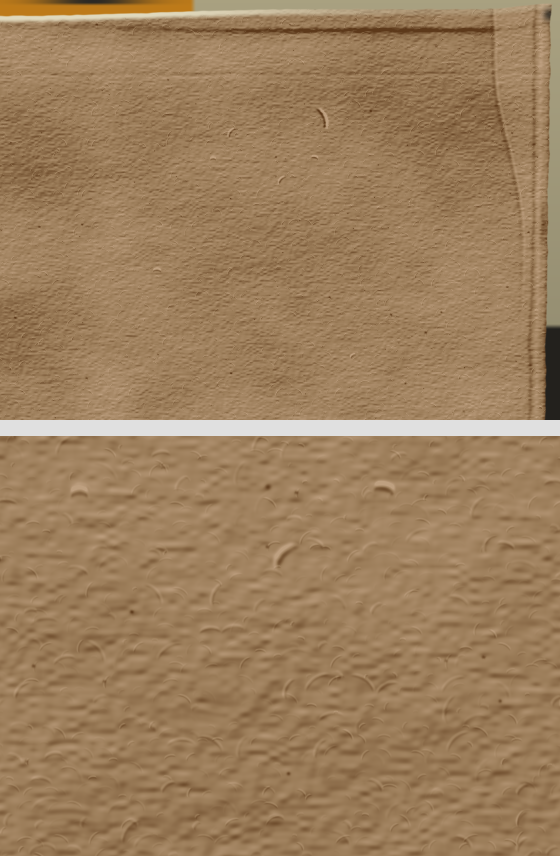
Top, the full canvas; bottom, a detail of the centre.
Write a WebGL 2 fragment shader that draws this texture.

```glsl
#version 300 es
precision highp float;

#define BASE vec3(0.61, 0.49, 0.35)
#define LIT vec3(0.69, 0.57, 0.44)
#define SHADE vec3(0.48, 0.35, 0.22)
#define CREAM vec3(0.88, 0.85, 0.74)
#define INK vec3(0.17, 0.16, 0.14)
#define WALL vec3(0.63, 0.60, 0.48)
#define AMBER vec3(0.74, 0.48, 0.10)
#define GRAIN_SCALE vec2(125.0, 215.0)
#define GRAIN_CONTRAST 1.15
#define FIBRE_CELLS 42.0
#define FIBRE_CONTRAST 0.75
#define CHIPS 6

uniform vec2 u_resolution;
out vec4 fragColor;

// Integer hash giving two values in 0..1
vec2 hash2(vec2 cell) {
    uvec2 v = uvec2(ivec2(floor(cell)) + 4096) * 1664525u + 1013904223u;
    v.x += v.y * 1664525u;
    v.y += v.x * 1664525u;
    v ^= v >> 16u;
    v.x += v.y * 1664525u;
    v.y += v.x * 1664525u;
    v ^= v >> 16u;
    return vec2(v >> 8u) / 16777216.0;
}

float noise(vec2 p) {
    vec2 i = floor(p), f = fract(p);
    f = f * f * (3.0 - 2.0 * f);
    return mix(mix(hash2(i).x, hash2(i + vec2(1, 0)).x, f.x),
               mix(hash2(i + vec2(0, 1)).x, hash2(i + vec2(1, 1)).x, f.x), f.y);
}

float fbm(vec2 p) {
    float sum = 0.0, amp = 0.5;
    for (int i = 0; i < 4; i++) {
        sum += amp * noise(p);
        p = mat2(1.6, 1.2, -1.2, 1.6) * p + 17.3;
        amp *= 0.5;
    }
    return sum;
}

float ridge(float d, float width) {
    return exp(-d * d / (width * width));
}

// Signed distances across and along a short bowed stroke
float stroke(vec2 p, float angle, float len, float width) {
    float c = cos(angle), s = sin(angle);
    vec2 q = mat2(c, -s, s, c) * p;
    q.y += 0.35 * q.x * q.x / len;
    float ends = 1.0 - smoothstep(0.6 * len, len, abs(q.x));
    return ends * (ridge(q.y, width) - 0.7 * ridge(q.y + 1.8 * width, width));
}

float paperHeight(vec2 p) {
    vec2 q = p + 0.004 * vec2(noise(p * 40.0), noise(p * 40.0 + 9.0));
    return noise(q * GRAIN_SCALE) + 0.8 * noise(q * GRAIN_SCALE * 0.47 + 31.0);
}

// Short raised fibres, plus rare dark specks
float fibres(vec2 p, float cells, float seed) {
    vec2 g = p * cells, home = floor(g);
    float sum = 0.0;
    for (int j = -1; j <= 1; j++)
    for (int i = -1; i <= 1; i++) {
        vec2 cell = home + vec2(i, j);
        vec2 a = hash2(cell + seed), b = hash2(cell + seed + 500.0);
        vec2 d = g - cell - a;
        float angle = 0.2 + 2.2 * (b.x - 0.5);
        sum += b.y * b.y * stroke(d, angle, 0.15 + 0.4 * a.y, 0.05);
        sum -= 2.5 * step(0.988, b.x) * ridge(length(d), 0.11);
    }
    return sum;
}

vec3 backdrop(vec2 p) {
    vec3 c = WALL * (0.9 + 0.15 * p.y);
    vec3 shelf = mix(AMBER, INK, smoothstep(0.985, 0.995, p.y) * ridge(p.x - 0.22, 0.12));
    c = mix(c, shelf, 1.0 - smoothstep(0.452, 0.468, p.x));
    return mix(c, INK * 0.8, (1.0 - smoothstep(0.215, 0.23, p.y)) * step(1.0, p.x));
}

void main() {
    vec2 p = gl_FragCoord.xy / u_resolution.y;
    p.x += 0.5 * (4.0 / 3.0 - u_resolution.x / u_resolution.y);
    float aa = 1.0 / u_resolution.y;

    // Outline of the board
    float top = 0.962 + 0.016 * smoothstep(0.0, 0.75, p.x) + 0.013 * smoothstep(1.15, 1.31, p.x);
    float depth = top - p.y + 0.002 * (noise(p * 60.0) - 0.5);
    float side = 1.298 + 0.014 * p.y + 0.007 * (fbm(p.yy * vec2(35.0, 9.0)) - 0.5) - p.x;
    float board = smoothstep(-aa, aa, depth) * smoothstep(-aa, aa, side);

    // Broad light and blotches
    float tone = 0.06 + 1.5 * (fbm(p * vec2(3.5, 5.0)) - 0.47) + 0.7 * (fbm(p * vec2(14.0, 22.0)) - 0.47);
    tone += 0.55 * ridge(depth - 0.09, 0.06) * (1.0 - 0.5 * smoothstep(0.5, 1.2, p.x));
    tone += 0.25 * ridge(p.x - 0.25, 0.06) - 0.2 * ridge(p.y - 0.7, 0.12) * p.x;

    // Embossed grain and fibres
    vec2 lightStep = vec2(-0.0008, 0.0016);
    tone += GRAIN_CONTRAST * (paperHeight(p - lightStep) - paperHeight(p + lightStep));
    tone += FIBRE_CONTRAST * (fibres(p, FIBRE_CELLS, 0.0) + 0.8 * fibres(p, FIBRE_CELLS * 1.7, 90.0));

    // Pressed creases
    float wobble = 0.012 * (fbm(p * 9.0) - 0.5);
    tone += 0.35 * ridge(p.y - 0.818 - wobble, 0.004) - 0.4 * ridge(p.y - 0.826 - wobble, 0.005);
    float fold = p.x - 1.18 - 0.07 * smoothstep(0.85, 0.45, p.y) + 0.02 * smoothstep(0.4, 0.0, p.y) - wobble;
    float foldFade = smoothstep(0.1, 0.6, p.y);
    tone += foldFade * (0.9 * ridge(fold, 0.004) - 0.6 * ridge(fold + 0.008, 0.005));
    tone += 0.45 * smoothstep(0.0, 0.01, fold) * foldFade;
    tone += 0.6 * ridge(side - 0.022, 0.006) - 0.9 * ridge(side - 0.036 - wobble, 0.005);
    tone -= 1.1 * ridge(side, 0.006) + 1.4 * ridge(side - 0.012, 0.008) * ridge(p.y - 0.47, 0.05);

    // Scuffed chips and one torn nick
    for (int i = 0; i < CHIPS; i++) {
        vec2 h = hash2(vec2(i, 71)), k = hash2(vec2(i, 113));
        vec2 d = p - vec2(0.3 + 0.75 * h.x, 0.15 + 0.65 * h.y);
        tone += 1.8 * stroke(d, 1.2 * k.x - 0.3, 0.007 + 0.009 * k.y, 0.0024);
    }
    tone += 2.6 * stroke(p - vec2(0.776, 0.722), -1.2, 0.03, 0.0035);

    // Rolled lip along the top
    float lipDepth = mix(0.022, 0.05, smoothstep(0.0, 0.65, p.x));
    float lipShadow = smoothstep(0.1, 0.8, p.x) * (1.0 - smoothstep(1.15, 1.2, p.x));
    tone -= (0.5 + 1.6 * lipShadow) * ridge(depth - lipDepth, 0.006);
    tone -= 0.5 * lipShadow * ridge(depth - lipDepth - 0.012, 0.014);

    vec3 paper = tone > 0.0 ? mix(BASE, LIT, min(tone, 1.7)) : mix(BASE, SHADE, min(-tone, 1.9));
    float gleam = (1.0 - smoothstep(0.006, 0.02, depth)) * (1.0 - 0.75 * smoothstep(0.35, 1.1, p.x));
    paper = mix(paper, CREAM, gleam);
    paper = mix(paper, INK, 0.8 * ridge(length(p - vec2(1.308, 0.965)), 0.014));

    fragColor = vec4(clamp(mix(backdrop(p), paper, board), 0.0, 1.0), 1.0);
}
```
